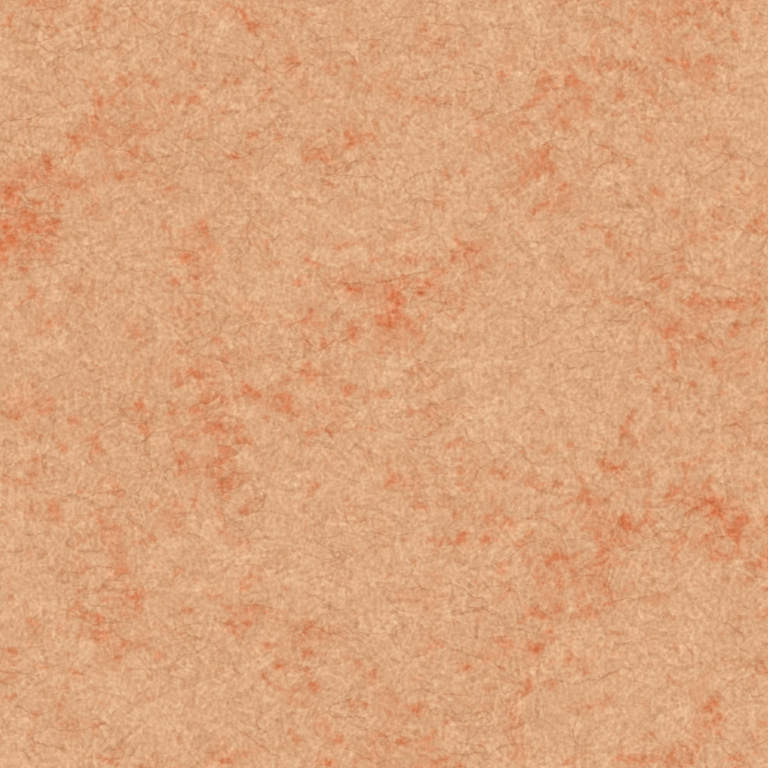
Give the GLSL for this texture, as a Shadertoy shader.

```glsl
// Close view of tan skin: fine cross-hatched grain, thin creases and faint red blotches.

vec2 gradientAt(vec2 cell) {
    uvec2 q = uvec2(ivec2(cell)) * uvec2(1597334673u, 3812015801u);
    uint h = (q.x ^ q.y) * 1597334673u;
    h = (h ^ (h >> 15)) * 2246822519u;
    float angle = float((h ^ (h >> 13)) & 65535u) / 65536.0 * 6.28319;
    return vec2(cos(angle), sin(angle));
}

float gradientNoise(vec2 p) {
    vec2 i = floor(p), f = p - i;
    vec2 u = f * f * f * (f * (f * 6.0 - 15.0) + 10.0);
    vec2 e = vec2(1, 0);
    float a = dot(gradientAt(i), f);
    float b = dot(gradientAt(i + e.xy), f - e.xy);
    float c = dot(gradientAt(i + e.yx), f - e.yx);
    float d = dot(gradientAt(i + e.xx), f - e.xx);
    return mix(mix(a, b, u.x), mix(c, d, u.x), u.y);
}

float fbm(vec2 p) {
    float sum = 0.0, amplitude = 0.5;
    for (int i = 0; i < 4; i++) {
        sum += amplitude * gradientNoise(p);
        p = mat2(1.6, 1.2, -1.2, 1.6) * p + 17.3;
        amplitude *= 0.56;
    }
    return sum;
}

mat2 rotation(float angle) {
    float c = cos(angle), s = sin(angle);
    return mat2(c, s, -s, c);
}

// Short raised fibres in several directions, each with a shadow on one side
float fibreRelief(vec2 uv) {
    float relief = 0.0;
    for (int i = 0; i < 6; i++) {
        float k = float(i);
        vec2 p = rotation(0.35 + k * 0.52) * uv + k * 3.7;
        float n = gradientNoise(p * vec2(19, 84));
        float light = exp(-n * n / 0.016);
        float shadow = exp(-(n + 0.25) * (n + 0.25) / 0.022);
        float fade = smoothstep(-0.25, 0.25, gradientNoise(p * 26.0 + 40.0));
        relief += (light - 0.8 * shadow) * fade;
    }
    return relief;
}

// Thin broken lines of even width: mostly level, with a weaker slanted set
float creases(vec2 uv) {
    vec2 bent = uv + 0.014 * vec2(fbm(uv * 34.0), fbm(uv * 34.0 + 60.0));
    float total = 0.0;
    for (int i = 0; i < 5; i++) {
        float k = float(i);
        float slant = i < 3 ? 0.15 * (k - 1.0) : (k - 3.5) * 1.6;
        vec2 p = rotation(slant) * bent * vec2(11, 27) + k * 5.3;
        float n = gradientNoise(p);
        float slope = abs(gradientNoise(p + vec2(0, 0.05)) - n) / 0.05;
        float line = smoothstep(0.065, 0.0, abs(n) / max(slope, 0.5));
        float broken = smoothstep(-0.05, 0.4, gradientNoise(p * vec2(0.9, 0.5) + 80.0));
        total += line * broken * (i < 3 ? 1.0 : 0.7);
    }
    return min(total, 1.2);
}

// Small ragged flecks over a paler flush, both gathered in loose clusters
float redness(vec2 uv) {
    float clusters = fbm(uv * 5.0 + 31.0);
    float flush = smoothstep(-0.05, 0.4, fbm(uv * vec2(17, 20) + 3.0) + 0.7 * clusters);
    float flecks = smoothstep(0.02, 0.5, fbm(uv * vec2(36, 42) + 7.0) + 0.6 * clusters);
    return 0.24 * flush + 0.58 * flecks;
}

void mainImage(out vec4 fragColor, in vec2 fragCoord) {
    vec2 uv = fragCoord / min(iResolution.x, iResolution.y);

    vec3 color = vec3(0.856, 0.658, 0.499);
    color += vec3(0.02, 0.03, 0.03) * fbm(uv * 3.0 + 11.0);
    color = mix(color, vec3(0.83, 0.42, 0.25), redness(uv));

    float grain = gradientNoise(uv * vec2(165, 140)) + 0.8 * gradientNoise(uv * 250.0 + 9.3);
    float shade = 0.026 * fibreRelief(uv) + 0.07 * grain;
    color += shade * vec3(0.8, 1.0, 0.98);
    color -= creases(uv) * vec3(0.05, 0.065, 0.065);

    fragColor = vec4(clamp(color, 0.0, 1.0), 1.0);
}
```
